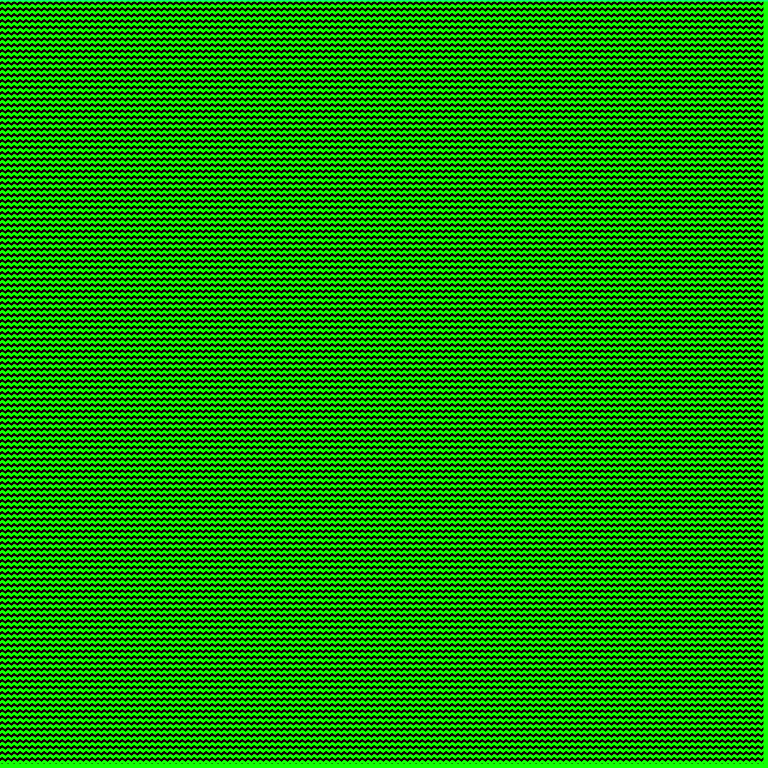
This pattern is drawn by a Shadertoy shader. Its source:

```glsl
// Fine knit-like rows of dark zigzag bands on vivid green.

// Signed distance to stacked zigzag bands, four units per repeat, y running down.
float zigzagDistance(vec2 p) {
    float side = abs(mod(p.x - 1.5, 4.0) - 2.0);
    float across = mod(p.y + 0.8 * side - 1.0, 4.0) - 2.0;
    return abs(across) - 0.875;
}

void mainImage(out vec4 fragColor, in vec2 fragCoord) {
    // 128 repeats each way, measured from the top left
    vec2 uv = fragCoord / iResolution.xy;
    vec2 pos = vec2(uv.x, 1.0 - uv.y) * 512.0;
    float pixel = 512.0 / min(iResolution.x, iResolution.y);

    // Crisp bands with a narrow smooth edge
    float edge = 0.3 * pixel;
    float band = 1.0 - smoothstep(-edge, edge, zigzagDistance(pos));

    // Plain strips at the right and bottom, thin cooler line at the top
    vec2 inside = clamp(0.5 + (509.0 - pos) / pixel, 0.0, 1.0);
    float topLine = clamp(0.5 + (1.0 - pos.y) / pixel, 0.0, 1.0);
    band *= inside.x * inside.y * (1.0 - topLine);
    vec3 green = mix(vec3(0.07, 1.0, 0.02), vec3(0.07, 1.0, 0.45), topLine);

    fragColor = vec4(mix(green, vec3(0.07, 0.0, 0.02), band), 1.0);
}
```
